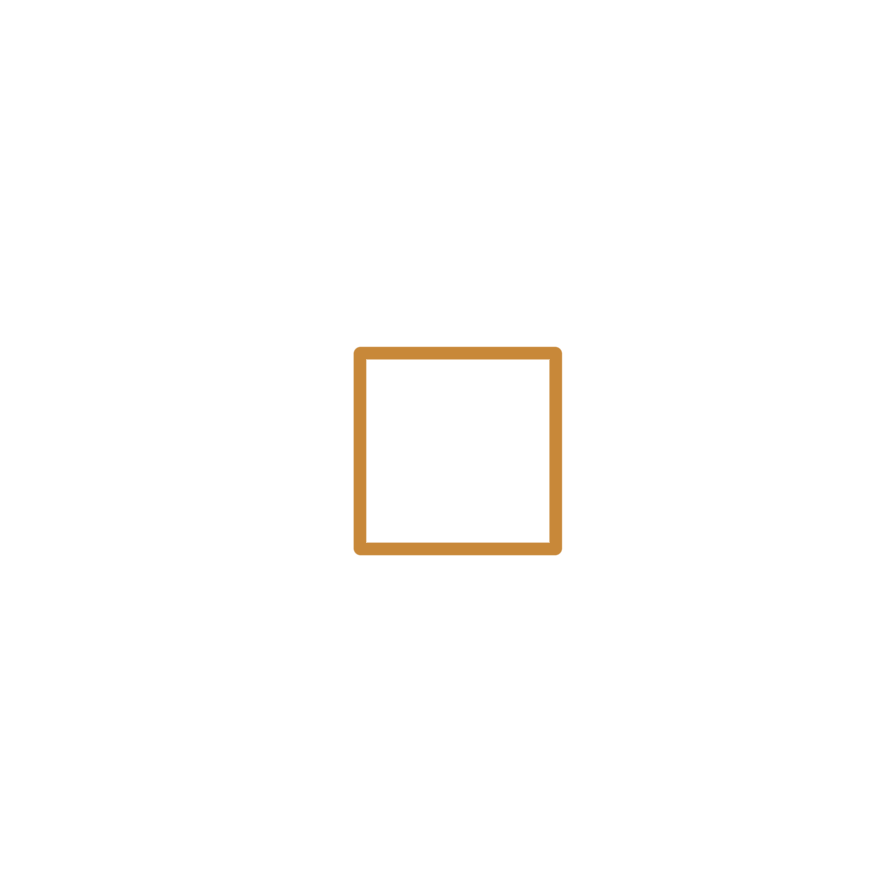
Give the GLSL for this background, as a three.js fragment shader.

```glsl
// Draws a thin ochre square frame with rounded outer corners on white.
varying vec2 vUv;

const vec3 PAPER_COLOR = vec3(1.0);
const vec3 FRAME_COLOR = vec3(0.785, 0.535, 0.225);
const vec2 FRAME_CENTER = vec2(0.511, 0.4966);
const float OUTER_HALF_SIZE = 0.1163;
const float INNER_HALF_SIZE = 0.1022;
const float OUTER_RADIUS = 0.0078;
const float EDGE_SOFTNESS = 0.001;

// Signed distance to a square with rounded corners.
float roundedSquare(vec2 p, float halfSize, float radius) {
  vec2 q = abs(p) - halfSize + radius;
  return length(max(q, 0.0)) + min(max(q.x, q.y), 0.0) - radius;
}

// Coverage of a shape from its signed distance.
float coverage(float dist) {
  return 1.0 - smoothstep(-EDGE_SOFTNESS, EDGE_SOFTNESS, dist);
}

void main() {
  vec2 p = vUv - FRAME_CENTER;

  // Rounded outer square with a sharp square opening
  float outer = roundedSquare(p, OUTER_HALF_SIZE, OUTER_RADIUS);
  float opening = roundedSquare(p, INNER_HALF_SIZE, 0.0);
  float frame = coverage(max(outer, -opening));

  gl_FragColor = vec4(mix(PAPER_COLOR, FRAME_COLOR, frame), 1.0);
}
```
